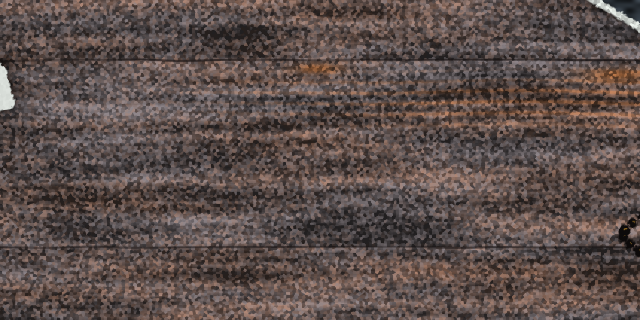
Give the GLSL for this texture, as a WebGL 1 fragment shader.

```glsl
precision highp float;
uniform vec2 u_resolution;

const vec3 COOL = vec3(0.340, 0.318, 0.328);
const vec3 WARM = vec3(0.430, 0.318, 0.265);
const vec3 ORANGE = vec3(0.52, 0.30, 0.14);
const vec3 GAP = vec3(0.10, 0.08, 0.08);
const vec3 CHALK = vec3(0.83, 0.85, 0.83);
const vec3 SLATE = vec3(0.13, 0.15, 0.17);
const vec3 GOLD = vec3(0.72, 0.52, 0.16);
const float GRAIN_DENSITY = 105.0;
const float GRAIN_SHARPNESS = 11.0;
const float GRAIN_CONTRAST = 0.95;
const float STREAK_CONTRAST = 1.0;
const float PATCH_CONTRAST = 0.75;
const float UPPER_GAP = 0.812;
const float LOWER_GAP = 0.227;

float hash(vec2 p) {
  return fract(sin(dot(p, vec2(127.1, 311.7))) * 43758.5453);
}

float noise(vec2 p) {
  vec2 i = floor(p), f = fract(p);
  f = f * f * (3.0 - 2.0 * f);
  return mix(mix(hash(i), hash(i + vec2(1.0, 0.0)), f.x),
             mix(hash(i + vec2(0.0, 1.0)), hash(i + 1.0), f.x), f.y);
}

float fbm(vec2 p) {
  float sum = 0.0, amp = 0.533;
  for (int i = 0; i < 4; i++) {
    sum += amp * noise(p);
    p = p * 2.03 + 17.3;
    amp *= 0.5;
  }
  return sum;
}

// Soft irregular cells, each with three random values
vec3 grains(vec2 p) {
  vec2 cell = floor(p);
  vec3 sum = vec3(0.0);
  float total = 0.0;
  for (int j = -1; j <= 1; j++) {
    for (int i = -1; i <= 1; i++) {
      vec2 c = cell + vec2(float(i), float(j));
      vec3 h = vec3(hash(c), hash(c + 37.7), hash(c + 91.3));
      vec2 d = p - c - 0.15 - 0.7 * h.yz;
      float weight = exp(-GRAIN_SHARPNESS * dot(d, d));
      sum += h * weight;
      total += weight;
    }
  }
  return sum / total;
}

// Soft elliptical spot, 1 at its centre
float spot(vec2 p, vec2 centre, vec2 size) {
  vec2 d = (p - centre) / size;
  return exp(-dot(d, d));
}

float gapLine(vec2 p, float height) {
  float wobble = 0.006 * (noise(vec2(p.x * 7.0, height * 50.0)) - 0.5);
  float strength = 0.3 + 0.7 * noise(vec2(p.x * 9.0, height * 90.0));
  return strength * (1.0 - smoothstep(0.001, 0.0055, abs(p.y - height - wobble)));
}

float roundBox(vec2 p, vec2 halfSize, float radius) {
  vec2 q = abs(p) - halfSize + radius;
  return length(max(q, 0.0)) + min(max(q.x, q.y), 0.0) - radius;
}

vec3 wood(vec2 p, vec3 grain) {
  float plank = step(LOWER_GAP, p.y) + step(UPPER_GAP, p.y);
  vec2 q = p + vec2(plank * 5.3, 0.02 * noise(p * vec2(2.5, 5.0)));
  float streak = fbm(q * vec2(2.2, 34.0)) - 0.5;
  float fine = noise(q * vec2(9.0, 120.0)) - 0.5;
  float patches = fbm(q * vec2(3.0, 7.0) + 40.0) - 0.5;
  float tone = 0.99 + STREAK_CONTRAST * streak + 0.22 * fine + PATCH_CONTRAST * patches;
  float warmth = 0.36 + 1.3 * (fbm(q * vec2(1.6, 13.0) + 80.0) - 0.5);

  // Rippled orange growth lines, stronger to the right
  float band = exp(-pow((p.y - 0.69) / 0.075, 2.0)) * smoothstep(0.1, 1.7, p.x);
  float ripple = sin(p.y * 190.0 + 5.0 * noise(p * vec2(1.8, 4.0)) + 1.5 * p.x);
  warmth += band * (0.25 + 0.3 * ripple);
  tone += 0.16 * band * ripple;

  // Knots and pale or dark patches
  float knot = spot(p, vec2(0.76, 0.88), vec2(0.11, 0.055));
  float dusk = spot(p, vec2(1.25, 0.33), vec2(0.22, 0.09));
  float pale = spot(p, vec2(0.75, 0.44), vec2(0.4, 0.03));
  float steel = spot(p, vec2(1.4, 0.765), vec2(0.35, 0.025));
  tone += 0.14 * pale - 0.38 * knot - 0.14 * dusk;
  warmth += 0.3 * pale - 0.3 * dusk - 0.45 * steel;

  warmth += 0.65 * (grain.y - 0.5);
  tone += GRAIN_CONTRAST * (grain.x - 0.5);
  vec3 color = mix(COOL, WARM, clamp(warmth, 0.0, 1.0));
  float resin = spot(p, vec2(0.99, 0.786), vec2(0.075, 0.016))
              + spot(p, vec2(1.93, 0.765), vec2(0.12, 0.022))
              + 0.5 * band * smoothstep(0.3, 1.0, ripple);
  color = mix(color, ORANGE, 0.75 * clamp(resin, 0.0, 1.0));
  color *= clamp(tone, 0.38, 1.65);
  return mix(color, GAP, 0.85 * max(gapLine(p, UPPER_GAP), gapLine(p, LOWER_GAP)));
}

void main() {
  vec2 p = gl_FragCoord.xy / u_resolution.y;
  float soft = max(0.004, 1.0 / u_resolution.y);
  vec3 grain = grains(p * GRAIN_DENSITY);
  vec3 color = wood(p, grain);
  vec2 ragged = p + 0.008 * (grain.yz - 0.5);
  vec2 fromRight = ragged - vec2(u_resolution.x / u_resolution.y, 0.0);

  // Pale tag at the left edge
  vec2 t = ragged - vec2(-0.047, 0.715);
  t = vec2(0.96 * t.x + 0.28 * t.y, 0.96 * t.y - 0.28 * t.x);
  float tag = roundBox(t, vec2(0.08, 0.075), 0.025);
  color *= 1.0 - 0.6 * exp(-max(tag, 0.0) * 45.0);
  color = mix(CHALK + 0.04 * grain.x, color, smoothstep(-soft, soft, tag));

  // Framed slate across the upper right corner
  float frame = dot(fromRight - vec2(-0.164, 1.0), vec2(0.52, 0.854));
  color *= 1.0 - 0.5 * exp(-max(-frame, 0.0) * 50.0);
  color = mix(color, CHALK * (0.75 + 0.4 * grain.x), smoothstep(-soft, soft, frame));
  vec3 slate = SLATE * (0.4 + 1.6 * noise(p * vec2(30.0, 60.0)));
  color = mix(color, slate, smoothstep(-soft, soft, frame - 0.022));

  // Dark beads with gold flecks at the right edge
  for (int i = 0; i < 6; i++) {
    float k = float(i) / 5.0;
    vec2 centre = vec2(-0.02 - 0.035 * sin(4.5 * k - 0.8), 0.325 - 0.11 * k);
    float bead = length(fromRight - centre) - 0.012 - 0.007 * hash(vec2(k, 3.0));
    color = mix(GAP * 0.5, color, smoothstep(-soft, soft, bead));
    float fleck = length(fromRight - centre - 0.004) - 0.007 * hash(vec2(k, 8.0));
    color = mix(GOLD, color, smoothstep(-soft, soft, fleck));
  }
  gl_FragColor = vec4(color, 1.0);
}
```
